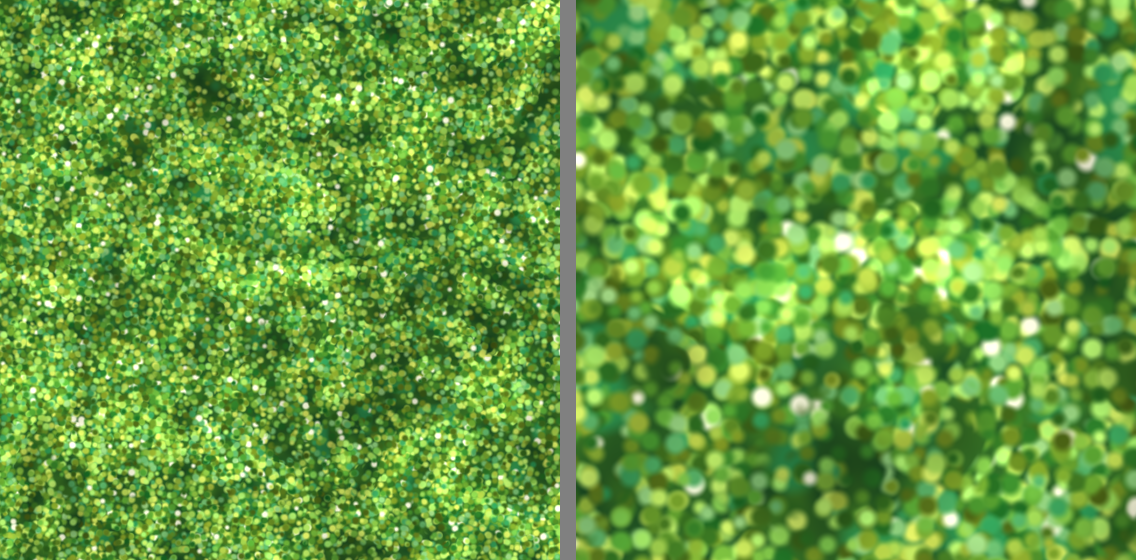
Left, the full canvas; right, a detail of the centre.
Give the GLSL for this texture, as a WebGL 1 fragment shader.

```glsl
precision highp float;
uniform vec2 u_resolution;

const float GRAIN_CELLS = 80.0;    // grain cells across the canvas
const float GRAIN_SOFTNESS = 0.25; // edge half-width in cells
const float GRAIN_DENSITY = 0.64;  // chance that a cell holds a grain
const float MIN_RADIUS = 0.27;
const float MAX_RADIUS = 0.50;
const float CLUSTER_SCALE = 24.0;
const float PATCH_SCALE = 26.0;
const float DRIFT_SCALE = 7.0;
const float CLUSTER_LIGHT = 0.42;  // brightness swing of the clusters
const float DRIFT_LIGHT = 0.26;    // brightness swing of the broad areas
const float SPARKLE_SHARE = 0.026;
const float TEAL_SHARE = 0.13;
const float HUE_SPREAD = 0.2;
const int LAYERS = 4;

const vec3 DEEP_GREEN = vec3(0.10, 0.29, 0.13);
const vec3 MOSS_GREEN = vec3(0.25, 0.48, 0.14);
const vec3 SHADE_GREEN = vec3(0.17, 0.37, 0.10);
const vec3 LEAF_GREEN = vec3(0.43, 0.64, 0.18);
const vec3 LIME = vec3(0.78, 0.94, 0.42);
const vec3 TEAL = vec3(0.17, 0.58, 0.32);
const vec3 PALE_GREEN = vec3(0.62, 0.82, 0.50);
const vec3 SPARKLE = vec3(1.0, 1.0, 0.88);

float hash(vec2 p) {
  vec3 q = fract(vec3(p.xyx) * 0.1031);
  q += dot(q, q.yzx + 33.33);
  return fract((q.x + q.y) * q.z);
}

float valueNoise(vec2 p) {
  vec2 cell = floor(p);
  vec2 f = fract(p);
  f = f * f * (3.0 - 2.0 * f);
  float low = mix(hash(cell), hash(cell + vec2(1.0, 0.0)), f.x);
  float high = mix(hash(cell + vec2(0.0, 1.0)), hash(cell + 1.0), f.x);
  return mix(low, high, f.y);
}

vec2 rotate(vec2 p, float angle) {
  float c = cos(angle);
  float s = sin(angle);
  return vec2(c * p.x - s * p.y, s * p.x + c * p.y);
}

// Green to lime ramp, with some teal flakes and rare bright glints
vec3 grainColor(vec2 id) {
  float kind = hash(id + 11.3);
  float tone = hash(id + 47.9);
  float hue = hash(id + 83.1) - 0.5;
  if (kind < SPARKLE_SHARE) return SPARKLE;
  if (kind < SPARKLE_SHARE + TEAL_SHARE) return mix(TEAL, PALE_GREEN, tone);
  vec3 color = mix(SHADE_GREEN, LEAF_GREEN, smoothstep(0.0, 0.55, tone));
  color = mix(color, LIME, smoothstep(0.45, 1.0, tone));
  return color + hue * HUE_SPREAD * vec3(1.0, -0.15, -0.3);
}

// Shadowed ground with smooth teal patches
vec3 groundColor(vec2 uv) {
  float shade = valueNoise(uv * GRAIN_CELLS * 0.7 + 5.0);
  float patches = valueNoise(uv * PATCH_SCALE + 71.0);
  vec3 color = mix(DEEP_GREEN, MOSS_GREEN, shade);
  return mix(color, TEAL, 0.85 * smoothstep(0.66, 0.9, patches));
}

// Paints one layer of jittered round grains over the given color
vec3 paintGrains(vec3 color, vec2 uv, float layer, float density) {
  vec2 p = rotate(uv, 0.6 + layer * 1.37) * GRAIN_CELLS + 200.0 + layer * 37.7;
  vec2 cell = floor(p);
  float pixel = GRAIN_CELLS / min(u_resolution.x, u_resolution.y);
  float soft = max(GRAIN_SOFTNESS, 0.7 * pixel);
  for (int y = -1; y <= 1; y++) {
    for (int x = -1; x <= 1; x++) {
      vec2 gridId = cell + vec2(float(x), float(y));
      vec2 id = gridId + layer * 313.0;
      vec2 jitter = vec2(hash(id + 3.7), hash(id + 19.1));
      float radius = mix(MIN_RADIUS, MAX_RADIUS, hash(id + 61.7));
      float dist = length(p - gridId - 0.15 - 0.7 * jitter);
      float cover = 1.0 - smoothstep(radius - soft, radius + soft, dist);
      float present = smoothstep(-0.04, 0.04, density - hash(id + 29.3));
      color = mix(color, grainColor(id), cover * present);
    }
  }
  return color;
}

void main() {
  vec2 uv = gl_FragCoord.xy / min(u_resolution.x, u_resolution.y);

  // Clusters and hollows vary the density of the grains
  float cluster = valueNoise(rotate(uv, 0.5) * CLUSTER_SCALE + 90.0) - 0.5;
  float drift = valueNoise(rotate(uv, 1.1) * DRIFT_SCALE + 31.0) - 0.5;
  float density = GRAIN_DENSITY + 0.8 * cluster + 0.35 * drift;

  vec3 color = groundColor(uv);
  for (int i = 0; i < LAYERS; i++) {
    color = paintGrains(color, uv, float(i), density);
  }

  // Uneven light over clusters and broad areas
  color *= 0.98 + CLUSTER_LIGHT * cluster + DRIFT_LIGHT * drift;
  gl_FragColor = vec4(clamp(color, 0.0, 1.0), 1.0);
}
```
